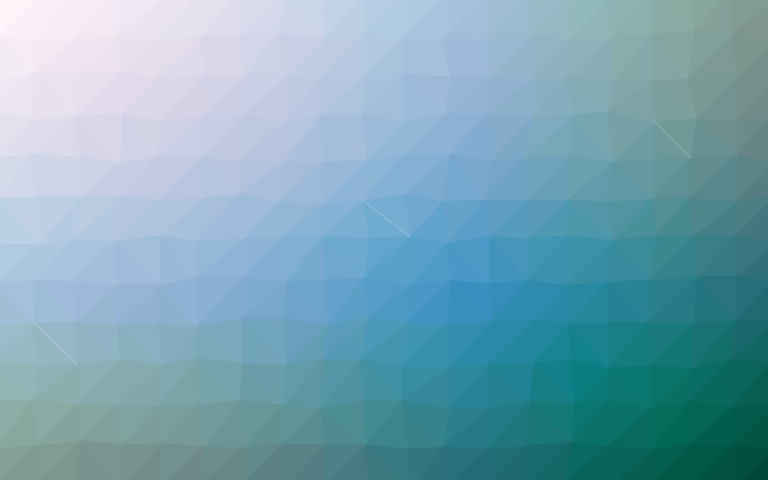
This background is drawn by a Shadertoy shader. Its source:

```glsl
// Low-poly mesh of jittered triangles, shaded from pale pink through blue to deep green.

const vec2 MESH_OFFSET = vec2(0.89, 0.85); // first inner vertex, in cells
const float ROWS = 11.71;                  // cells per canvas height

// Rows give XYZ relative to the white point; cube roots make it perceptual
const mat3 RGB_TO_XYZ = mat3(0.434, 0.376, 0.190,
                             0.213, 0.715, 0.072,
                             0.018, 0.109, 0.873);

vec3 toPerceptual(vec3 rgb) {
    return pow(pow(rgb, vec3(2.2)) * RGB_TO_XYZ, vec3(1.0 / 3.0));
}

vec3 toRgb(vec3 lms) {
    return pow(max(lms * lms * lms * inverse(RGB_TO_XYZ), 0.0), vec3(1.0 / 2.2));
}

// Nine-stop ramp, t from 0 to 1
vec3 ramp(float t) {
    vec3 stops[9] = vec3[9](
        vec3(1.00, 0.97, 0.98), vec3(0.93, 0.89, 0.94), vec3(0.82, 0.82, 0.90),
        vec3(0.65, 0.74, 0.86), vec3(0.40, 0.66, 0.81), vec3(0.21, 0.56, 0.75),
        vec3(0.01, 0.51, 0.54), vec3(0.00, 0.42, 0.35), vec3(0.00, 0.27, 0.21));
    float s = clamp(t, 0.0, 1.0) * 8.0;
    int i = min(int(s), 7);
    return mix(toPerceptual(stops[i]), toPerceptual(stops[i + 1]), s - float(i));
}

float hash(vec2 p) {
    return fract(sin(dot(p, vec2(127.1, 311.7))) * 43758.5);
}

vec2 vertexAt(vec2 id) {
    return id + 0.24 * (vec2(hash(id), hash(id + 37.0)) - 0.5);
}

float cross2(vec2 a, vec2 b) {
    return a.x * b.y - a.y * b.x;
}

// Signed distance to the line a-b, positive on its inner side
float edge(vec2 p, vec2 a, vec2 b) {
    return cross2(b - a, p - a) / length(b - a);
}

float segmentDistance(vec2 p, vec2 a, vec2 b) {
    vec2 ab = b - a;
    return length(p - a - ab * clamp(dot(p - a, ab) / dot(ab, ab), 0.0, 1.0));
}

// Facet colour in rgb and its smooth coverage in w, premultiplied
vec4 facet(vec2 p, vec2 a, vec2 b, vec2 c, float pixel, float aspect) {
    float inside = min(edge(p, a, b), min(edge(p, b, c), edge(p, c, a)));
    float cover = clamp(inside / pixel + 0.5, 0.0, 1.0);
    if (cover <= 0.0) return vec4(0.0);
    vec2 uv = ((a + b + c) / 3.0 + MESH_OFFSET) / (ROWS * vec2(aspect, 1.0));
    return vec4(toRgb(mix(ramp(uv.x), ramp(uv.y), 0.5)), 1.0) * cover;
}

void mainImage(out vec4 fragColor, in vec2 fragCoord) {
    float aspect = iResolution.x / iResolution.y;
    float pixel = ROWS / iResolution.y;
    vec2 p = vec2(fragCoord.x, iResolution.y - fragCoord.y) * pixel - MESH_OFFSET;
    vec2 seamCells[3] = vec2[3](vec2(8, 4), vec2(15, 2), vec2(0, 7));

    vec4 sum = vec4(0.0);
    float seam = 0.0;
    for (int y = -1; y <= 1; y++)
    for (int x = -1; x <= 1; x++) {
        vec2 id = floor(p) + vec2(x, y);
        vec2 a = vertexAt(id), b = vertexAt(id + vec2(1, 0));
        vec2 c = vertexAt(id + vec2(1, 1)), d = vertexAt(id + vec2(0, 1));

        // A few falling diagonals carry a thin light seam
        bool falling = hash(id + 71.0) < 0.25;
        for (int k = 0; k < 3; k++) {
            if (id != seamCells[k]) continue;
            falling = true;
            seam = max(seam, 1.0 - smoothstep(0.0, pixel + 0.005, segmentDistance(p, a, c)));
        }

        // Split the quad along one of its diagonals
        if (falling) {
            sum += facet(p, a, b, c, pixel, aspect);
            sum += facet(p, a, c, d, pixel, aspect);
        } else {
            sum += facet(p, a, b, d, pixel, aspect);
            sum += facet(p, b, c, d, pixel, aspect);
        }
    }

    vec3 colour = sum.rgb / max(sum.w, 0.001);
    fragColor = vec4(mix(colour, vec3(1.0), 0.2 * seam), 1.0);
}
```
